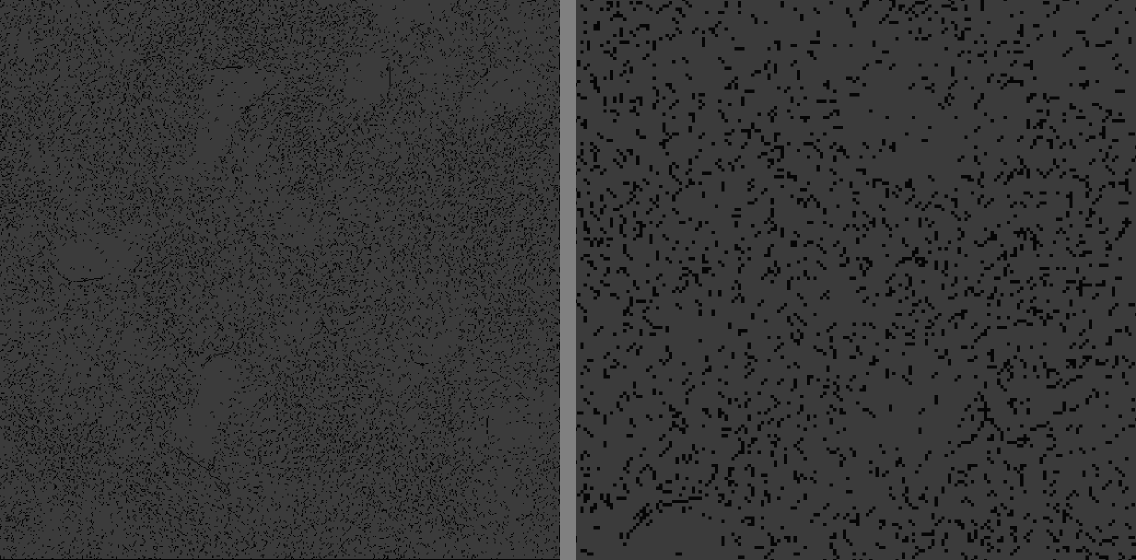
Left: the whole. Right: its middle third, enlarged.
This texture is drawn by a WebGL 2 fragment shader. Its source:

```glsl
#version 300 es
precision highp float;
// Charcoal sheet covered with fine black specks and short one-cell-wide dashes.
// Dashes start at jittered block positions; gradient noise sets their density
// and direction, opens smooth voids and draws broken arcs along the void rims.

#define GRID 512.0        // cells across the canvas
#define BLOCK 3.0         // cells per block, one possible dash in each
#define FILL 0.56         // mean share of blocks holding a dash
#define FILL_SWING 0.48   // strength of the density variation
#define VOID_SCALE 6.5    // voids per canvas width
#define VOID_LEVEL -0.28  // noise level at the rim of a void
#define ARC_GATE 0.17     // higher means fewer rim arcs
#define LEAN 1.25         // mean dash angle in radians
#define LEAN_SPREAD 2.4   // random spread of the dash angle
#define SAMPLES 2         // antialiasing samples per axis
#define PAPER vec3(0.23)
#define INK vec3(0.02)

uniform vec2 u_resolution;
out vec4 outColor;

// Three independent random values in 0..1 for an integer cell and a seed.
vec3 hash3(vec2 cell, int seed) {
    uvec3 v = uvec3(ivec3(ivec2(floor(cell)), seed));
    v = v * 1664525u + 1013904223u;
    v.x += v.y * v.z; v.y += v.z * v.x; v.z += v.x * v.y;
    v ^= v >> 16u;
    v.x += v.y * v.z; v.y += v.z * v.x; v.z += v.x * v.y;
    return vec3(v >> 8u) / 16777216.0;
}

float cornerSlope(vec2 corner, vec2 offset, int seed) {
    float angle = 6.28319 * hash3(corner, seed).x;
    return dot(vec2(cos(angle), sin(angle)), offset);
}

float gradientNoise(vec2 p, int seed) {
    vec2 i = floor(p), f = p - i;
    vec2 u = f * f * f * (f * (f * 6.0 - 15.0) + 10.0);
    vec2 e = vec2(1.0, 0.0);
    float low = mix(cornerSlope(i, f, seed),
                    cornerSlope(i + e.xy, f - e.xy, seed), u.x);
    float high = mix(cornerSlope(i + e.yx, f - e.yx, seed),
                     cornerSlope(i + e.xx, f - e.xx, seed), u.x);
    return mix(low, high, u.y);
}

float voidField(vec2 p) {
    return gradientNoise(p * VOID_SCALE, 3);
}

// Probability that a block holds a dash; thins out to the right and below.
float dashDensity(vec2 p, float hollow) {
    float swing = gradientNoise(p * 4.0, 1) + gradientNoise(p * 12.0, 2);
    float trend = 0.14 * (0.5 - p.x) + 0.12 * (p.y - 0.5);
    float open = smoothstep(VOID_LEVEL - 0.12, VOID_LEVEL + 0.05, hollow);
    return (FILL + FILL_SWING * swing + trend) * mix(0.15, 1.0, open);
}

// True if a dash of one to three cells from a nearby block covers the cell.
bool onDash(vec2 cell, float density, float lean) {
    vec2 home = floor(cell / BLOCK);
    for (int j = -1; j <= 1; j++)
    for (int i = -1; i <= 1; i++) {
        vec2 block = home + vec2(i, j);
        vec3 place = hash3(block, 11);
        vec3 shape = hash3(block, 12);
        if (place.z > density) continue;
        vec2 start = block * BLOCK + floor(place.xy * BLOCK);
        float angle = lean + (shape.x - 0.5) * LEAN_SPREAD;
        vec2 dir = vec2(cos(angle), sin(angle));
        dir /= max(abs(dir.x), abs(dir.y));
        int count = 1 + int(shape.y > 0.35) + int(shape.y > 0.75);
        for (int k = 0; k < count; k++) {
            vec2 covered = start + floor(dir * float(k) + 0.5);
            if (all(lessThan(abs(covered - cell), vec2(0.5)))) return true;
        }
    }
    return false;
}

// Thin broken line where the void field crosses its rim level.
bool onArc(vec2 cell, vec2 p, float hollow) {
    float stepSize = 1.0 / GRID;
    float dx = voidField(p + vec2(stepSize, 0.0)) - hollow;
    float dy = voidField(p + vec2(0.0, stepSize)) - hollow;
    bool rim = abs(hollow - VOID_LEVEL) < 0.5 * max(abs(dx), abs(dy));
    return rim && gradientNoise(p * 9.0, 5) > ARC_GATE
               && hash3(cell, 13).x < 0.85;
}

// Dark bottom row and a dashed last column.
bool onBorder(vec2 cell) {
    bool column = cell.x > GRID - 1.5 && hash3(floor(cell / 4.0), 14).y < 0.5;
    return cell.y < 0.5 || column;
}

float ink(vec2 uv) {
    vec2 cell = floor(uv * GRID);
    vec2 p = (cell + 0.5) / GRID;
    float hollow = voidField(p);
    float lean = LEAN + 2.2 * gradientNoise(p * 5.0, 4);
    bool dark = onDash(cell, dashDensity(p, hollow), lean)
             || onArc(cell, p, hollow) || onBorder(cell);
    return dark ? 1.0 : 0.0;
}

void main() {
    float cover = 0.0;
    for (int j = 0; j < SAMPLES; j++)
    for (int i = 0; i < SAMPLES; i++) {
        vec2 offset = (vec2(i, j) + 0.5) / float(SAMPLES) - 0.5;
        cover += ink((gl_FragCoord.xy + offset) / u_resolution);
    }
    cover /= float(SAMPLES * SAMPLES);
    outColor = vec4(mix(PAPER, INK, cover), 1.0);
}
```
